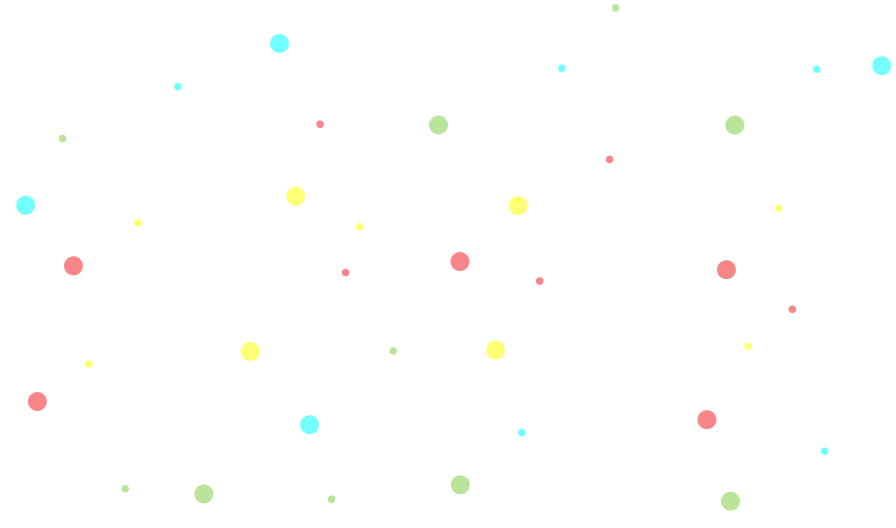
Reproduce this pattern procedurally as a WebGL 1 fragment shader.

```glsl
precision highp float;
// Sparse confetti on white: large and small flat dots in four pastel colours.
// Dots follow a jittered low-discrepancy sequence, so they spread evenly yet
// irregularly; the large ones come first and the small ones fill the gaps.

uniform vec2 u_resolution;

#define DOT_COUNT 38
#define LARGE_COUNT 18.0
#define LARGE_RADIUS 0.0179
#define SMALL_RADIUS 0.0072
#define JITTER 0.07
#define PAPER vec3(1.0)
#define RED vec3(0.965, 0.525, 0.535)
#define GREEN vec3(0.725, 0.895, 0.605)
#define YELLOW vec3(1.0, 1.0, 0.45)
#define CYAN vec3(0.45, 1.0, 1.0)

float hash(float n) {
    return fract(sin(n * 127.1 + 11.7) * 43758.5453);
}

// Evenly spread position in the unit square, loosened by a random offset
vec2 scatter(float index) {
    vec2 offset = vec2(hash(index), hash(index + 71.3)) - 0.5;
    return fract(0.5 + index * vec2(0.75488, 0.56984) + JITTER * offset);
}

// Cycle the colours, shifting every eight dots so neighbours differ
vec3 dotColor(float index) {
    float slot = mod(index + floor((index + 6.0) / 8.0), 4.0);
    if (slot < 0.5) return RED;
    if (slot < 1.5) return GREEN;
    if (slot < 2.5) return YELLOW;
    return CYAN;
}

void main() {
    // Canvas height is one unit
    vec2 point = gl_FragCoord.xy / u_resolution.y;
    vec2 extent = vec2(u_resolution.x / u_resolution.y, 1.0);
    float pixel = 1.0 / u_resolution.y;
    vec3 color = PAPER;

    for (int i = 0; i < DOT_COUNT; i++) {
        float index = float(i);
        float radius = index < LARGE_COUNT ? LARGE_RADIUS : SMALL_RADIUS;

        // Inset by the radius so that no dot is cut by the border
        vec2 center = mix(vec2(radius), extent - radius, scatter(index));
        float edge = radius - distance(point, center);
        float coverage = clamp(edge / pixel + 0.5, 0.0, 1.0);
        color = mix(color, dotColor(index), coverage);
    }

    gl_FragColor = vec4(color, 1.0);
}
```
